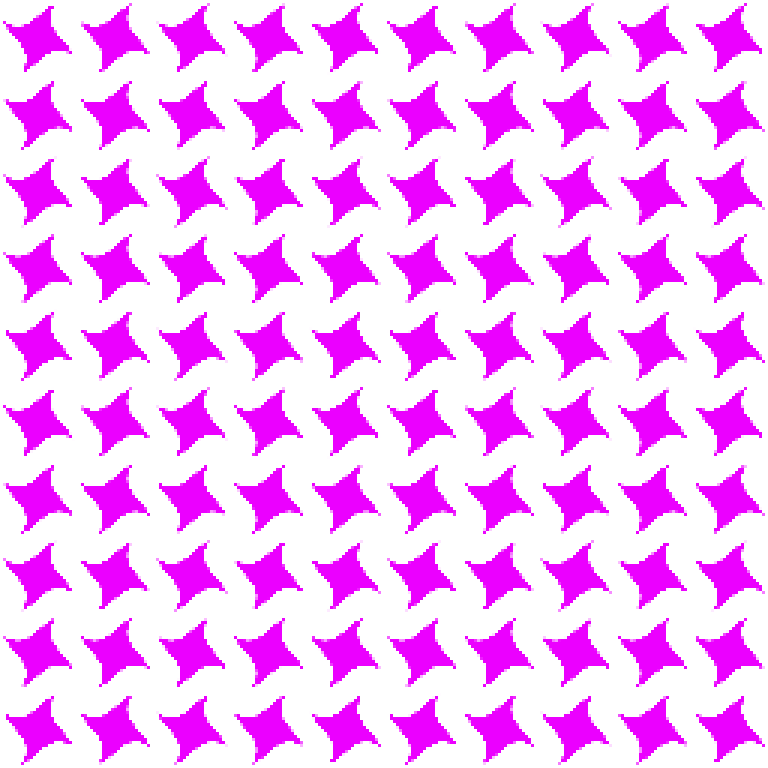
Reproduce this pattern procedurally as a three.js fragment shader.

```glsl
// Ten by ten magenta pinwheel stars on white, with finely stepped edges.
// Each star is the overlap of four curved half planes, a quarter turn apart;
// positions snap to a 256-block grid, so the steps vary from star to star.
varying vec2 vUv;

// Snaps to block centres, blending over one screen pixel at block borders.
vec2 snapToBlocks(vec2 uv, float blocks) {
  vec2 g = uv * blocks;
  vec2 border = floor(g + 0.5);
  return (border + clamp((g - border) / fwidth(g), -0.5, 0.5)) / blocks;
}

// Positive inside the star; p is measured from its centre in cell units.
float pinwheel(vec2 p) {
  const float halfSide = 0.355;
  float c = cos(0.33), s = sin(0.33);
  vec2 q = vec2(c * p.x + s * p.y, c * p.y - s * p.x);
  float inside = 1.0;
  for (int i = 0; i < 4; i++) {
    // Each side is hollowed out, deepest towards one of its tips.
    float t = q.y / halfSide;
    float hollow = 0.3125 * (1.0 - t) * (1.0 + t) * (1.0 + t);
    inside = min(inside, halfSide * (1.0 - hollow) - q.x);
    q = vec2(q.y, -q.x);
  }
  return inside;
}

void main() {
  vec2 cell = fract(snapToBlocks(vUv, 256.0) * 10.0) - 0.5;
  float star = smoothstep(-0.006, 0.006, pinwheel(cell));
  gl_FragColor = vec4(mix(vec3(1.0), vec3(0.92, 0.0, 1.0), star), 1.0);
}
```
